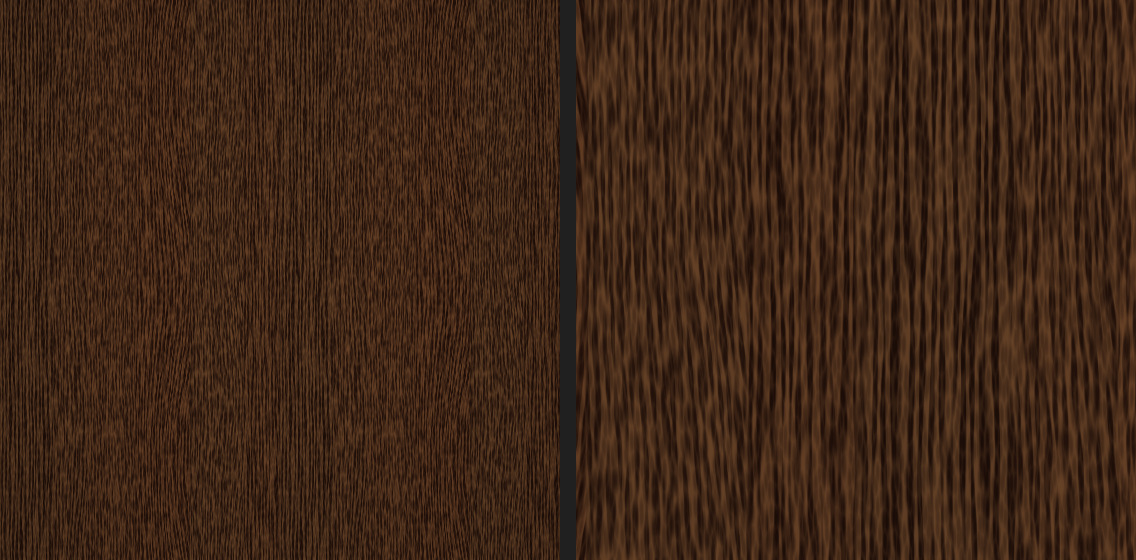
Left, the full canvas; right, a detail of the centre.
Reproduce this texture procedurally as a Shadertoy shader.

```glsl
// Dark wenge veneer: upright strips, each filled with thin dark lines in brown wood.
// Wandering sine lines are broken up by long pores of stretched cellular noise.
// Strip traits come from evenly spread sequences that recur every six strips.

const float TAU = 6.2831853;
const float STRIPS = 12.0;   // strips across the canvas
const float CYCLE = 6.0;     // strips before the pattern recurs
const vec3 PORE_BROWN = vec3(0.100, 0.044, 0.026);
const vec3 PALE_BROWN = vec3(0.432, 0.278, 0.162);

vec2 hash2(vec2 p) {
    vec3 q = fract(p.xyx * vec3(0.1031, 0.1030, 0.0973));
    q += dot(q, q.yzx + 33.33);
    return fract((q.xx + q.yz) * q.zy);
}

// Distance to the nearest scattered point, in cell units.
float cellular(vec2 p) {
    vec2 cell = floor(p);
    float nearest = 4.0;
    for (int j = -1; j <= 1; j++)
    for (int i = -1; i <= 1; i++) {
        vec2 c = cell + vec2(i, j);
        vec2 d = c + hash2(c + 200.0) - p;
        nearest = min(nearest, dot(d, d));
    }
    return sqrt(nearest);
}

// Smooth irregular wave in about -1..1.
float layeredSines(vec2 p) {
    return 0.5 * sin(p.x + 1.3 * sin(p.y))
         + 0.3 * sin(2.3 * p.x - 1.7 * p.y + 1.0)
         + 0.2 * sin(4.1 * p.x + 2.9 * p.y + 4.0);
}

// Thin, nearly parallel lines whose spacing and phase wander; 0 dark, 1 pale.
float grainLines(vec2 p, float count) {
    float wander = 2.2 * layeredSines(vec2(p.x * 97.0, p.y * 6.0))
                 + 1.2 * layeredSines(vec2(p.y * 21.0, p.x * 250.0));
    return 0.5 + 0.5 * sin(TAU * count * p.x + wander);
}

// Evenly spread trait in 0..1 for a strip.
float trait(float id, float stepSize) {
    return fract(id * stepSize);
}

// Left edge of a strip; the first strip of each cycle stays on the grid.
float stripEdge(float index) {
    float id = mod(index, CYCLE);
    float shift = id < 0.5 ? 0.0 : 0.5 * (hash2(vec2(id, 7.0)).x - 0.5);
    return (index + shift) / STRIPS;
}

// Wood colour inside one strip; p.x is measured from its left edge.
vec3 stripColor(vec2 p, float id) {
    float lean = trait(id, 0.618);
    float fineness = trait(id, 0.43);

    // Bend the fibres, more strongly toward the right of the strip.
    float fan = lean * smoothstep(-0.02, 0.09, p.x);
    float bend = 0.017 * fan * sin(TAU * 1.5 * p.y + id * 2.1);
    bend += 0.0011 * layeredSines(vec2(p.y * 16.0 + id, p.x * 25.0));
    vec2 g = vec2(p.x + bend, p.y) + vec2(id * 0.37, id * 0.13);

    // Crisp lines broken by long pores.
    vec2 poreScale = vec2(mix(205.0, 280.0, fineness),
                          mix(11.0, 30.0, fineness) + 5.0 * lean);
    float lines = grainLines(g, mix(150.0, 190.0, fineness));
    float pores = cellular(g * poreScale);
    float streaks = smoothstep(0.29, 0.58,
                               mix(pores, lines, mix(0.40, 0.27, fineness)));

    // Short fibres and slow growth bands vary both the dark and the pale wood.
    float fibres = smoothstep(0.15, 0.80, cellular(g * vec2(390.0, 75.0) + 31.0));
    float bands = layeredSines(vec2(g.x * 130.0, g.y * 3.0 + id));
    float tone = 0.445 + mix(0.50, 0.40, fineness) * (streaks - 0.5);
    tone += 0.28 * (fibres - 0.5) + 0.055 * bands;
    tone += 0.06 * (trait(id, 0.43) - 0.45);

    vec3 wood = mix(PORE_BROWN, PALE_BROWN, clamp(tone, 0.0, 1.05));
    float redness = trait(id, 0.285) - 0.5;
    return wood * (1.0 + redness * vec3(0.03, -0.03, -0.05));
}

void mainImage(out vec4 fragColor, in vec2 fragCoord) {
    vec2 uv = fragCoord / iResolution.xy;
    float soft = 0.0015;
    float seamX = uv.x + 0.001 * layeredSines(vec2(uv.y * 23.0, 2.0));

    // Blend neighbouring strips across their narrow seams.
    vec3 color = vec3(0.0);
    for (int i = -1; i <= int(STRIPS); i++) {
        float index = float(i);
        float left = stripEdge(index);
        float right = stripEdge(index + 1.0);
        float cover = smoothstep(-soft, soft, seamX - left)
                    * (1.0 - smoothstep(-soft, soft, seamX - right));
        if (cover > 0.0) {
            color += cover * stripColor(vec2(uv.x - left, uv.y), mod(index, CYCLE));
        }
    }

    // Gentle falloff toward the borders.
    vec2 fromCentre = uv - vec2(0.5, 0.55);
    color *= 1.04 - 0.25 * dot(fromCentre, fromCentre);
    fragColor = vec4(color, 1.0);
}
```
